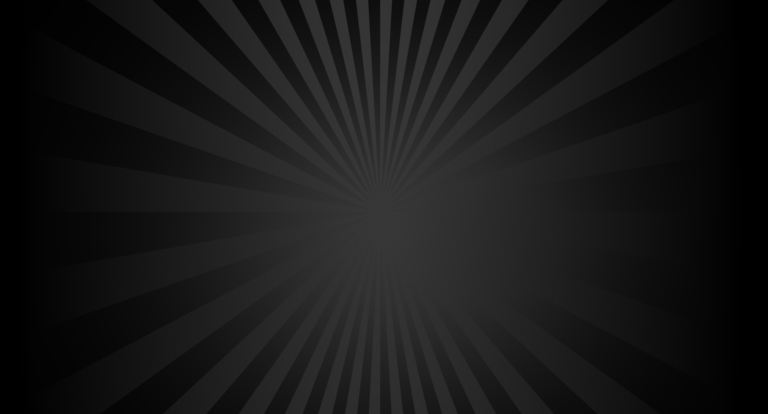
A Shadertoy shader for this background:

```glsl
// Dark grey sunburst: stretched rays around a soft central glow, fading to black.

const float RAY_COUNT = 32.0;
const float RAY_STRETCH = 1.74;              // vertical stretch of the ray fan
const vec2 BURST_CENTER = vec2(0.495, 0.488); // as a share of the canvas
const vec2 GLOW_OFFSET = vec2(0.036, -0.050);
const vec2 GLOW_RADIUS = vec2(0.54, 0.48);
const vec2 RAY_REACH = vec2(0.88, 2.80);
const float RAY_TONE = 0.222;
const float GLOW_TONE = 0.212;

// Coverage of the light rays at p, antialiased for the given pixel size.
float rayMask(vec2 p, float count, float stretch, float pixel) {
    vec2 q = vec2(p.x, p.y / stretch);
    float wave = -sin(count * atan(q.y, q.x));
    float angleSlope = length(vec2(q.y, q.x / stretch)) / max(dot(q, q), 1e-6);
    float blur = max(0.9 * count * angleSlope * pixel, 1e-4);
    return smoothstep(-blur, blur, wave);
}

// Elliptical fade from one at the centre to zero at the given reach.
float ellipseFade(vec2 p, vec2 reach, float power) {
    return max(1.0 - pow(length(p / reach), power), 0.0);
}

// Elliptical bell-shaped glow.
float softGlow(vec2 p, vec2 radius) {
    vec2 q = p / radius;
    return exp(-dot(q, q));
}

void mainImage(out vec4 fragColor, in vec2 fragCoord) {
    // Position from the burst centre, in canvas heights
    vec2 p = (fragCoord - BURST_CENTER * iResolution.xy) / iResolution.y;

    // Light rays dim towards the sides and slightly towards the bottom
    float rayTone = RAY_TONE * ellipseFade(p, RAY_REACH, 1.15) * (1.0 + 0.15 * p.y);

    // Gaps between the rays fill with the central glow
    float glow = GLOW_TONE * softGlow(p - GLOW_OFFSET, GLOW_RADIUS);
    float gapTone = min(glow, rayTone);

    float rays = rayMask(p, RAY_COUNT, RAY_STRETCH, 1.0 / iResolution.y);
    fragColor = vec4(vec3(mix(gapTone, rayTone, rays)), 1.0);
}
```
